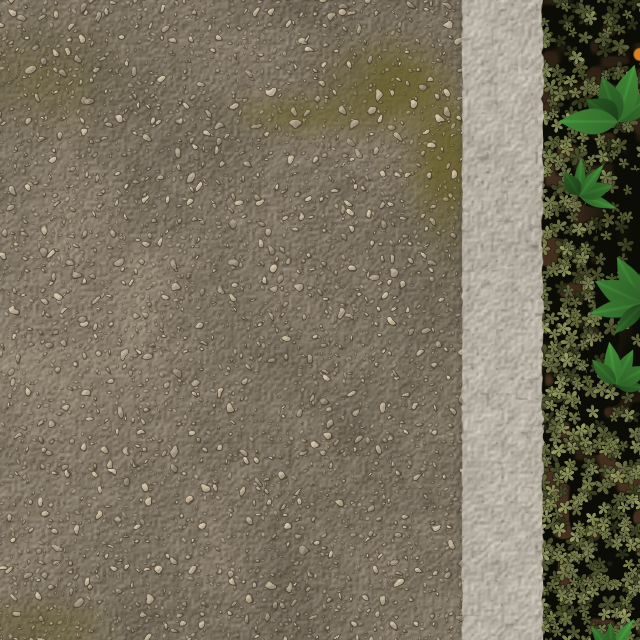
Give the GLSL for this texture, as a three.js fragment shader.

```glsl
// Pebbled path with mossy stains, a pale kerb strip and a leafy hedge, seen from above.
varying vec2 vUv;

const float PATH_EDGE = 0.722;
const float KERB_EDGE = 0.848;
const float SOFT = 0.0013;
const vec3 PATH_COLOR = vec3(0.495, 0.455, 0.392);
const vec3 PEBBLE_COLOR = vec3(0.73, 0.67, 0.58);
const vec3 RIM_COLOR = vec3(0.27, 0.23, 0.17);
const vec3 MOSS_COLOR = vec3(0.40, 0.37, 0.15);
const vec3 KERB_COLOR = vec3(0.705, 0.685, 0.635);
const vec3 SHADE_COLOR = vec3(0.045, 0.048, 0.022);
const vec3 SOIL_COLOR = vec3(0.34, 0.23, 0.15);
const vec3 LEAF_DARK = vec3(0.17, 0.19, 0.09);
const vec3 LEAF_LIGHT = vec3(0.53, 0.55, 0.34);
const vec3 WEED_COLOR = vec3(0.20, 0.43, 0.17);

vec2 hash2(vec2 p) {
  vec3 q = fract(p.xyx * vec3(0.1031, 0.1030, 0.0973));
  q += dot(q, q.yzx + 33.33);
  return fract((q.xx + q.yz) * q.zy);
}

float noise(vec2 p) {
  vec2 i = floor(p), f = fract(p);
  f = f * f * (3.0 - 2.0 * f);
  return mix(mix(hash2(i).x, hash2(i + vec2(1, 0)).x, f.x),
             mix(hash2(i + vec2(0, 1)).x, hash2(i + vec2(1, 1)).x, f.x), f.y);
}

float fbm(vec2 p) {
  float sum = 0.0, amp = 0.5;
  for (int i = 0; i < 4; i++) {
    sum += amp * noise(p);
    p = p * 2.03 + 17.0;
    amp *= 0.5;
  }
  return sum;
}

mat2 rotation(float a) { return mat2(cos(a), sin(a), -sin(a), cos(a)); }

float blob(vec2 p, vec2 center, vec2 radius) {
  vec2 d = (p - center) / radius;
  return exp(-dot(d, d));
}

// Side-lit grain: difference of two shifted noise samples
float relief(vec2 p) { return noise(p) - noise(p + vec2(0.5, -0.5)); }

// Irregular pebbles with dark rims, one per grid cell
vec3 addPebbles(vec3 col, vec2 uv, float cells, float density, float strength) {
  vec2 p = uv * cells + 0.32 * vec2(noise(uv * 95.0), noise(uv * 95.0 + 40.0));
  float w = SOFT * cells;
  for (int k = 0; k < 9; k++) {
    vec2 id = floor(p) + vec2(mod(float(k), 3.0), floor(float(k) / 3.0)) - 1.0;
    vec2 r = hash2(id + cells), s = hash2(id + cells + 57.0);
    if (hash2(id + 131.0).x > density) continue;
    vec2 d = p - id - 0.1 - 0.8 * r;
    float size = mix(0.12, 0.36, s.y * s.y);
    float e = length(rotation(6.283 * s.x) * d * vec2(1.0, 1.65)) - size;
    float side = dot(d / (length(d) + 0.01), vec2(0.6, -0.8));
    float rim = smoothstep(2.2 * w, 0.0, abs(e - 0.6 * w));
    col = mix(col, RIM_COLOR, rim * strength * (0.58 + 0.32 * side));
    vec3 tint = PEBBLE_COLOR * (0.82 + 0.32 * r.y - 0.12 * side);
    col = mix(col, tint, smoothstep(0.5 * w, -1.2 * w, e) * strength);
  }
  return col;
}

vec3 pathColor(vec2 uv) {
  float patches = fbm(uv * 9.0);
  vec3 col = PATH_COLOR * (0.84 + 0.28 * patches);
  col *= 1.0 + 0.13 * blob(uv, vec2(0.02, 0.48), vec2(0.35, 0.25));
  col += 0.10 * (fbm(uv * 75.0) - 0.47) + 0.13 * relief(uv * 210.0);
  float moss = blob(uv, vec2(0.60, 0.87), vec2(0.08, 0.06))
    + blob(uv, vec2(0.70, 0.73), vec2(0.05, 0.11))
    + 0.6 * blob(uv, vec2(0.46, 0.82), vec2(0.09, 0.03))
    + 0.5 * blob(uv, vec2(0.07, 0.88), vec2(0.11, 0.07))
    + 0.6 * blob(uv, vec2(0.06, 0.02), vec2(0.10, 0.04));
  col = mix(col, MOSS_COLOR, clamp(moss * (0.3 + patches), 0.0, 0.75));
  col = addPebbles(col, uv, 88.0, 0.62, 0.48);
  col = addPebbles(col, uv + 0.37, 47.0, 0.60, 0.88);
  return col * (1.0 - 0.10 * smoothstep(0.012, 0.0, PATH_EDGE - uv.x));
}

vec3 kerbColor(vec2 uv) {
  float grain = 0.14 * (fbm(uv * 60.0) - 0.47) + 0.13 * relief(uv * 190.0);
  float pits = smoothstep(0.80, 0.95, noise(uv * 130.0));
  return KERB_COLOR * (0.97 + 0.07 * fbm(uv * 8.0)) + grain - 0.09 * pits;
}

// Fan of pointed blades growing from one root
vec3 addWeed(vec3 col, vec2 uv, vec2 root, float angle, float size) {
  for (int i = 0; i < 5; i++) {
    vec2 r = hash2(root * 91.0 + float(i) * 7.0);
    vec2 d = rotation(-angle - (float(i) - 2.0) * 0.62) * (uv - root);
    float t = d.x / (size * (0.65 + 0.5 * r.x));
    float width = size * (0.13 + 0.12 * r.y) * sin(3.1416 * pow(clamp(t, 0.0, 1.0), 0.8));
    float mask = smoothstep(SOFT, -SOFT, abs(d.y) - width) * step(0.0, t) * step(t, 1.0);
    float vein = smoothstep(0.0, 0.004, abs(d.y));
    col = mix(col, WEED_COLOR * (0.5 + 0.55 * r.x + 0.25 * t) * (1.15 - 0.15 * vein), mask);
  }
  return col;
}

vec3 hedgeColor(vec2 uv) {
  float shadow = clamp(blob(uv, vec2(0.99, 0.66), vec2(0.08, 0.13))
    + blob(uv, vec2(0.99, 0.43), vec2(0.05, 0.09)) + 0.5 * smoothstep(0.75, 0.95, uv.y), 0.0, 1.0);
  vec3 col = mix(SHADE_COLOR, SOIL_COLOR, 0.8 * smoothstep(0.60, 0.78, noise(uv * 42.0)) * (1.0 - shadow));
  // Lobed leaves, stacked from deep to sunlit
  for (int layer = 0; layer < 4; layer++) {
    float level = float(layer) / 3.0, cells = 33.0 + 4.0 * float(layer);
    vec2 p = uv * cells + 9.7 * float(layer);
    for (int k = 0; k < 9; k++) {
      vec2 id = floor(p) + vec2(mod(float(k), 3.0), floor(float(k) / 3.0)) - 1.0;
      vec2 r = hash2(id + cells), s = hash2(id + cells + 83.0);
      if (s.x > 0.66 - 0.50 * shadow) continue;
      vec2 d = rotation(6.283 * r.x) * (p - id - r.yx);
      float lobes = abs(cos(2.5 * atan(d.y, d.x + 0.0001)));
      float e = length(d * vec2(1.0, 1.25)) - (0.36 + 0.22 * s.y) * (0.30 + 0.70 * lobes);
      float light = clamp(0.15 + 0.62 * level + 0.4 * (s.y - 0.4) - 0.35 * shadow, 0.0, 1.0);
      vec3 tint = mix(LEAF_DARK, LEAF_LIGHT, light) * (0.68 + 0.38 * lobes + 0.25 * d.x);
      col = mix(col, SHADE_COLOR, 0.55 * smoothstep(0.12, 0.0, e));
      col = mix(col, tint, smoothstep(SOFT * cells, -SOFT * cells, e));
    }
  }
  // Larger weeds and a small blossom
  col = addWeed(col, uv, vec2(0.965, 0.81), 1.9, 0.085);
  col = addWeed(col, uv, vec2(0.905, 0.695), 0.9, 0.060);
  col = addWeed(col, uv, vec2(1.005, 0.525), 2.7, 0.085);
  col = addWeed(col, uv, vec2(0.962, 0.400), 1.1, 0.060);
  col = addWeed(col, uv, vec2(0.955, -0.02), 1.6, 0.055);
  return mix(col, vec3(0.85, 0.50, 0.12), smoothstep(0.012, 0.008, length(uv - vec2(1.0, 0.915))));
}

void main() {
  vec2 uv = vUv;
  float wobble = 0.003 * (noise(uv * 110.0) - 0.5);
  vec3 col = pathColor(uv);
  col = mix(col, kerbColor(uv), smoothstep(-SOFT, SOFT, uv.x - PATH_EDGE + wobble));
  col = mix(col, hedgeColor(uv), smoothstep(-SOFT, SOFT, uv.x - KERB_EDGE + 1.5 * wobble));
  gl_FragColor = vec4(col, 1.0);
}
```
